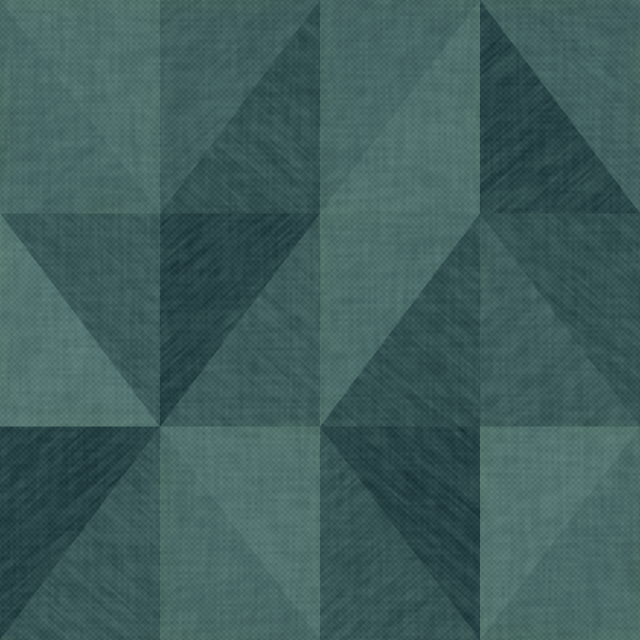
Reproduce this pattern procedurally as a Shadertoy shader.

```glsl
const vec2 GRID = vec2(4.0, 3.0);
const vec3 DARK = vec3(0.150, 0.258, 0.268);
const vec3 LIGHT = vec3(0.340, 0.472, 0.457);
const vec3 OLIVE = vec3(0.012, 0.010, -0.016);
const float THREADS = 220.0;
const float WEAVE_DEPTH = 0.026;
const float SLUB_DEPTH = 0.034;
const float BLOTCH_DEPTH = 0.022;
const float STREAK_DARK = 0.085;
const float STREAK_LIGHT = 0.022;
const vec2 STREAK_DIR = vec2(0.77, 0.64);
const vec2 STREAK_SCALE = vec2(24.0, 210.0);

// Tones of the two triangles in each cell, bottom row first
const float UPPER[12] = float[12](
    0.155, 0.310, 0.160, 0.315,
    0.230, 0.158, 0.295, 0.205,
    0.305, 0.250, 0.275, 0.255);
const float LOWER[12] = float[12](
    0.220, 0.285, 0.215, 0.285,
    0.320, 0.235, 0.195, 0.238,
    0.280, 0.200, 0.305, 0.162);

float hash(vec2 p) {
    vec3 q = fract(vec3(p.xyx) * 0.1031);
    q += dot(q, q.yzx + 33.33);
    return fract((q.x + q.y) * q.z);
}

float noise(vec2 p) {
    vec2 i = floor(p), f = fract(p);
    f = f * f * (3.0 - 2.0 * f);
    return mix(mix(hash(i), hash(i + vec2(1, 0)), f.x),
               mix(hash(i + vec2(0, 1)), hash(i + vec2(1, 1)), f.x), f.y);
}

// Woven cloth: checkered threads plus uneven runs in both directions
float cloth(vec2 uv) {
    vec2 wave = cos(3.14159 * THREADS * uv);
    float slubs = noise(uv * vec2(28.0, THREADS) + 51.0)
                + noise(uv * vec2(THREADS, 28.0) + 97.0) - 1.0;
    return WEAVE_DEPTH * wave.x * wave.y + SLUB_DEPTH * slubs;
}

// Slanted brush marks, broken up by a coarser patchiness
float streaks(vec2 uv, float slant, float seed) {
    vec2 dir = vec2(STREAK_DIR.x, STREAK_DIR.y * slant);
    vec2 p = vec2(dot(uv, dir), dot(uv, vec2(-dir.y, dir.x)));
    float fine = noise(p * STREAK_SCALE + seed);
    float broad = noise(p * STREAK_SCALE * vec2(0.5, 0.4) + seed + 37.0);
    float patches = noise(uv * 22.0 + seed);
    return (0.65 * fine + 0.35 * broad - 0.5) * (0.5 + patches);
}

vec3 surface(vec2 uv, float pixel) {
    vec2 p = uv * GRID;
    ivec2 cell = clamp(ivec2(floor(p)), ivec2(0), ivec2(GRID) - 1);
    vec2 f = p - vec2(cell);
    int index = cell.y * int(GRID.x) + cell.x;

    // Diagonals mirror about the middle column and flip in the bottom row
    bool rising = (cell.x == 1 || cell.x == 2) != (cell.y == 0);
    float d = f.y - (rising ? f.x : 1.0 - f.x);
    float edge = pixel * GRID.x;
    float tone = mix(LOWER[index], UPPER[index], smoothstep(-edge, edge, d));

    // Marks follow the diagonal above it and cross it below
    float slant = (rising == (d > 0.0)) ? 1.0 : -1.0;
    float seed = float(index) * 13.0 + (d > 0.0 ? 7.0 : 0.0);
    float lightness = smoothstep(0.15, 0.30, tone);
    float shade = tone + 0.004;
    shade += mix(STREAK_DARK, STREAK_LIGHT, lightness) * streaks(uv, slant, seed);
    shade += BLOTCH_DEPTH * (0.6 * noise(uv * 9.0 + seed) + 0.4 * noise(uv * 70.0) - 0.5);
    shade += cloth(uv);

    // Pale triangles yellow faintly toward their borders
    float border = min(min(f.x, 1.0 - f.x), min(f.y, 1.0 - f.y));
    float aging = lightness * exp(-border * 14.0) * noise(uv * 12.0 + 5.0);
    return mix(DARK, LIGHT, (shade - DARK.r) / (LIGHT.r - DARK.r)) + OLIVE * aging;
}

void mainImage(out vec4 fragColor, in vec2 fragCoord) {
    float pixel = 1.0 / min(iResolution.x, iResolution.y);
    vec3 color = vec3(0.0);

    // Four samples per pixel smooth the seams and threads
    for (int i = 0; i < 4; i++) {
        vec2 offset = vec2(i % 2, i / 2) * 0.5 - 0.25;
        color += surface((fragCoord + offset) / iResolution.xy, pixel);
    }
    fragColor = vec4(clamp(color * 0.25, 0.0, 1.0), 1.0);
}
```
